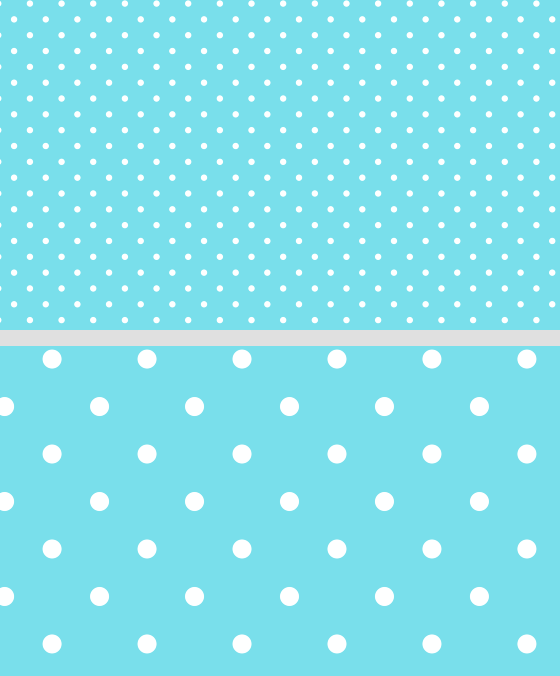
Top: the whole. Bottom: its middle third, enlarged.
A WebGL 1 fragment shader for this pattern:

```glsl
precision highp float;
// Staggered white polka dots on a flat aqua ground.

uniform vec2 u_resolution;

const vec3 GROUND_COLOR = vec3(0.475, 0.876, 0.922);
const vec3 DOT_COLOR = vec3(0.995, 1.0, 1.0);
const float REPEATS_ACROSS = 17.69;          // square cells per canvas width
const float DOT_RADIUS = 0.100;              // in cells
const vec2 DOT_OFFSET = vec2(0.100, 0.100);  // dot nearest the center, in cells
const float EDGE_PIXELS = 1.2;               // width of the smoothed edge

// Distance to the nearest point of a unit square grid.
float gridDistance(vec2 p) {
  return length(fract(p + 0.5) - 0.5);
}

// Signed distance to the dots: one grid plus a copy shifted by half a cell.
float dotsDistance(vec2 p) {
  return min(gridDistance(p), gridDistance(p + 0.5)) - DOT_RADIUS;
}

void main() {
  // Cell coordinates, scaled by the canvas width and measured from its center.
  float cellsPerPixel = REPEATS_ACROSS / u_resolution.x;
  vec2 cell = (gl_FragCoord.xy - 0.5 * u_resolution) * cellsPerPixel - DOT_OFFSET;

  // Smoothed dot coverage over the ground.
  float halfEdge = 0.5 * EDGE_PIXELS * cellsPerPixel;
  float coverage = 1.0 - smoothstep(-halfEdge, halfEdge, dotsDistance(cell));
  gl_FragColor = vec4(mix(GROUND_COLOR, DOT_COLOR, coverage), 1.0);
}
```
